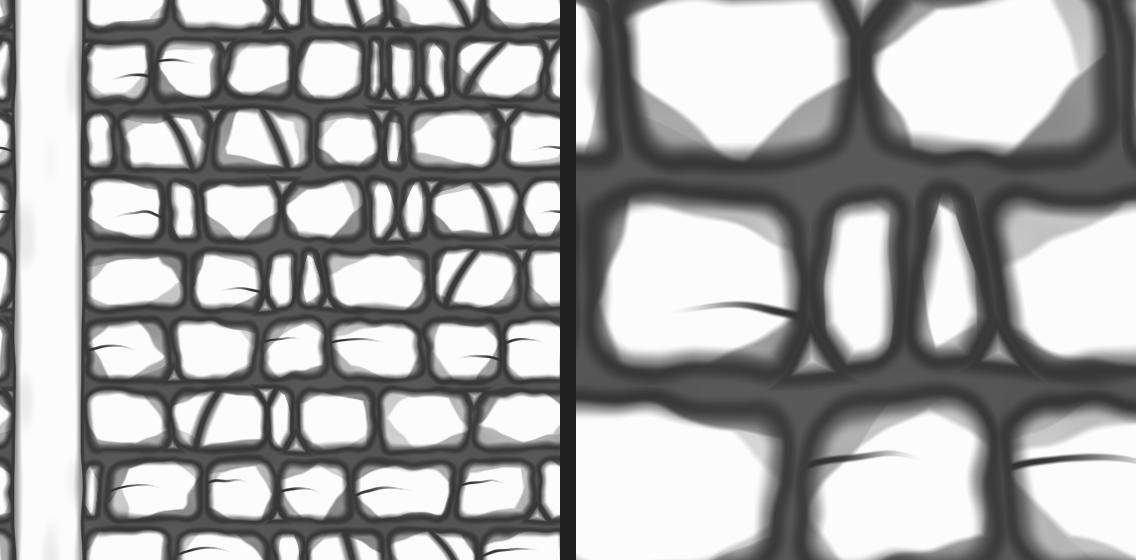
Left, the full canvas; right, a detail of the centre.
Reproduce this texture map procedurally as a Shadertoy shader.

```glsl
// Greyscale rubble wall: eight courses of uneven, chipped stones in dark mortar,
// with a pale upright post near the left side. Each course is laid by a walk of
// hashed widths; stones are rounded boxes cut by facets, splits and hairlines.

float hash(vec2 p) {
    vec3 q = fract(p.xyx * 0.1031);
    q += dot(q, q.yzx + 33.33);
    return fract((q.x + q.y) * q.z);
}

float noise(vec2 p) {
    vec2 i = floor(p), f = fract(p);
    f = f * f * (3.0 - 2.0 * f);
    return mix(mix(hash(i), hash(i + vec2(1, 0)), f.x),
               mix(hash(i + vec2(0, 1)), hash(i + vec2(1, 1)), f.x), f.y);
}

float roundedBox(vec2 p, vec2 size, float radius) {
    vec2 q = abs(p) - size + radius;
    return length(max(q, 0.0)) + min(max(q.x, q.y), 0.0) - radius;
}

// Small triangular filler stone sitting at the foot or head of a joint
float fillerStone(vec2 p, vec2 joint) {
    if (hash(joint + 71.0) > 0.42) return 1.0;
    float side = hash(joint + 93.0) < 0.6 ? 1.0 : -1.0;
    float y = p.y * side + 0.045;
    float size = mix(0.006, 0.010, hash(joint + 37.0));
    return max(abs(p.x) * 0.87 + y * 0.5, -y) - size;
}

// Planar chips around the rim; p spans -1 to 1 over the stone
float facetShade(vec2 p, vec2 id, float rough) {
    float shade = 1.0;
    for (int k = 0; k < 6; k++) {
        vec2 seed = id * 7.0 + float(k) * 13.0;
        float angle = (float(k) + hash(seed)) * 1.0472;
        float face = dot(p, vec2(cos(angle), sin(angle)))
                   - mix(0.66, 1.08, hash(seed + 3.0)) + rough * 0.22;
        float tone = mix(0.52, 0.82, hash(seed + 5.0)) + 0.12 * rough;
        shade = min(shade, mix(1.0, tone, smoothstep(-0.03, 0.06, face)));
    }
    return shade;
}

float masonry(vec2 uv) {
    float fine = noise(uv * 42.0) - 0.5;
    float broad = noise(uv * 19.0 + 8.0) - 0.5;
    vec2 p = uv + 0.010 * vec2(noise(uv * 14.0), noise(uv * 11.0 + 40.0)) - 0.005;
    float course = mod(floor(p.y * 8.0 + 0.5), 8.0);
    float y = (fract(p.y * 8.0 + 0.5) - 0.5) / 8.0;

    // Walk along the course to the stone that holds this point
    float end = 0.148, left = end, right = end, index = 0.0;
    for (int i = 0; i < 24; i++) {
        index = float(i);
        left = right;
        float r = hash(vec2(index, course) + 4.0);
        end += r < 0.3 ? mix(0.038, 0.072, r / 0.3) : mix(0.12, 0.195, (r - 0.3) / 0.7);
        bool last = end > 0.98;
        if (last) end = 1.026;
        right = end + (last ? 0.0 : (hash(vec2(index, course) + 51.0) - 0.5) * 0.3 * y);
        if (p.x < right || last) break;
    }
    vec2 id = vec2(index, course);
    vec2 q = vec2(p.x - 0.5 * (left + right), y);
    vec2 size = vec2(max(0.5 * (right - left) - 0.0065, 0.004), 0.0512);
    float d = roundedBox(q, size, min(0.026, size.x * 0.75)) + fine * 0.006 + broad * 0.004;

    // Some wide stones are split through, others carry a tapering hairline
    float kind = hash(id + 20.0);
    float lean = hash(id + 31.0) - 0.5;
    float hairline = 0.0;
    if (size.x > 0.045 && kind < 0.28) {
        float split = q.x - lean * size.x + lean * 1.4 * q.y + 6.0 * lean * q.y * q.y;
        d = max(d, 0.0035 - 0.9 * abs(split));
    } else if (size.x > 0.045 && kind < 0.62) {
        float along = lean < 0.0 ? q.x : -q.x;
        float curve = q.y - lean * 0.05 - 0.2 * along + 4.0 * along * along + fine * 0.004;
        float taper = smoothstep(-0.3, 0.8, along / size.x);
        hairline = taper * (1.0 - smoothstep(0.0008, 0.0018 + 0.002 * taper, abs(curve)));
    }

    // Filler stones push back the stones beside them
    float filler = min(fillerStone(vec2(p.x - left, y), id),
                       fillerStone(vec2(p.x - right, y), id + vec2(1, 0)));
    d = max(d, 0.007 - filler);
    float shade = filler < 0.003 ? 1.0 : facetShade(q / size, id, broad + 0.5 * fine);
    d = min(d, filler);

    // Soft rim, then mortar that is darkest in the narrow gaps
    float rim = smoothstep(0.002, 0.013 + 0.006 * broad, -d);
    float stone = min(shade * mix(0.48, 1.0, rim), 0.99);
    stone = mix(stone, 0.2, hairline);
    float mortar = mix(0.225, 0.335, smoothstep(0.002, 0.011, d)) + 0.03 * broad;
    return mix(stone, mortar, smoothstep(-0.004, 0.001, d));
}

void mainImage(out vec4 fragColor, in vec2 fragCoord) {
    vec2 uv = fragCoord / iResolution.xy;
    float grey = masonry(vec2(uv.x < 0.08 ? uv.x + 1.0 : uv.x, uv.y));

    // Upright post with worn, shaded edges and a dark seam on each side
    float wear = noise(vec2(uv.x * 9.0, uv.y * 15.0)) - 0.5;
    float inside = min(uv.x - 0.027, 0.146 - uv.x) + wear * 0.005;
    grey = mix(0.22, grey, smoothstep(0.002, 0.008, -inside));
    float post = mix(0.58, 0.99, smoothstep(0.0, 0.014 + 0.012 * wear, inside));
    post -= 0.07 * smoothstep(0.55, 0.9, noise(uv * vec2(22.0, 7.0) + 60.0));
    grey = mix(grey, post, smoothstep(-0.001, 0.002, inside));

    fragColor = vec4(vec3(grey), 1.0);
}
```
